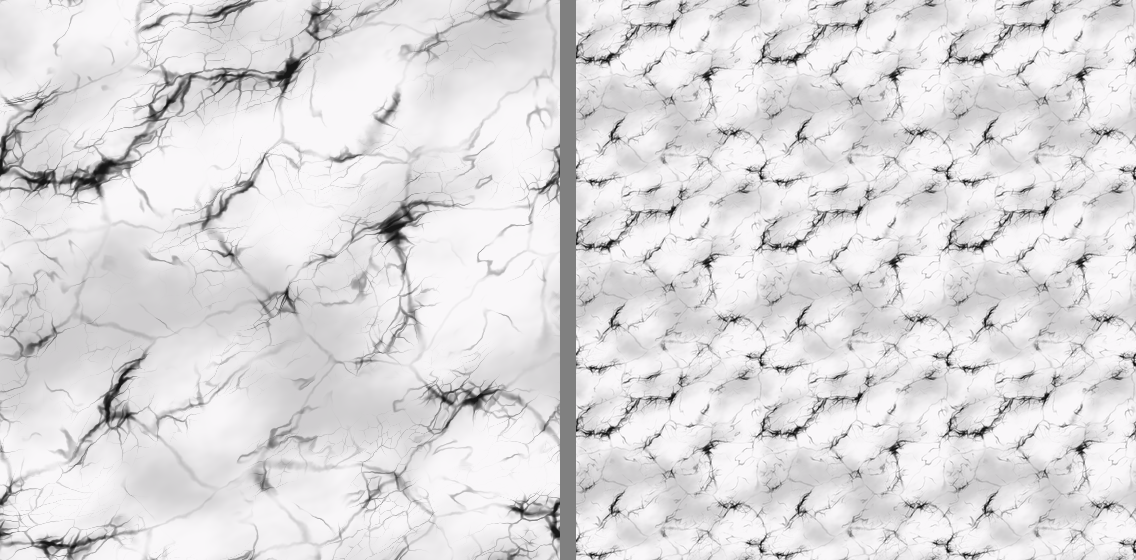
Left, the tile; right, the same tile 3 across and 3 down.
A Shadertoy shader for this texture:

```glsl
// White marble: pale clouds crossed by ragged, slanted veins that break into
// dense dark crack networks. Warped cell borders and noise contours add up to
// an ink depth; every lattice wraps, also when sheared, so the tile repeats.

#define WARP_AMOUNT   0.07
#define CLOUD_LIGHT   0.975
#define CLOUD_DARK    0.81
#define VEIN_INK      1.15
#define CRACK_INK     1.6
#define CRUMB_INK     1.0
#define FILL_INK      0.45
#define WISP_INK      0.42
#define VEIN_WIDTH    0.055
#define ZONE_FALLOFF  4.2

float hash(vec2 p, float seed) {
    return fract(sin(dot(p + seed * 7.31, vec2(127.1, 311.7))) * 43758.5453);
}

// Lattice coordinates: "cells" per tile, rows climbing by "shear" rows per tile
vec2 toLattice(vec2 uv, vec2 cells, float shear) {
    return vec2(cells.x * uv.x, cells.y * uv.y - shear * uv.x);
}

vec2 wrapCell(vec2 cell, vec2 cells, float shear) {
    float turns = floor((cell.x + 0.5) / cells.x);
    return vec2(cell.x - turns * cells.x, mod(cell.y + turns * shear, cells.y));
}

float slope(vec2 cell, vec2 corner, vec2 f, vec2 cells, float shear, float seed) {
    float angle = 6.28318 * hash(wrapCell(cell + corner, cells, shear), seed);
    return dot(vec2(cos(angle), sin(angle)), f - corner);
}

// Wrapping gradient noise, about -0.7 to 0.7
float noise(vec2 uv, vec2 cells, float shear, float seed) {
    vec2 p = toLattice(uv, cells, shear);
    vec2 cell = floor(p), f = p - cell;
    vec2 s = f * f * f * (f * (f * 6.0 - 15.0) + 10.0);
    float a = slope(cell, vec2(0, 0), f, cells, shear, seed);
    float b = slope(cell, vec2(1, 0), f, cells, shear, seed);
    float c = slope(cell, vec2(0, 1), f, cells, shear, seed);
    float d = slope(cell, vec2(1, 1), f, cells, shear, seed);
    return mix(mix(a, b, s.x), mix(c, d, s.x), s.y);
}

float fbm(vec2 uv, vec2 cells, float shear, float seed, int octaves) {
    float sum = 0.0, amp = 1.0;
    for (int i = 0; i < octaves; i++) {
        sum += amp * noise(uv, cells, shear, seed + float(i));
        cells *= 2.0;
        shear *= 2.0;
        amp *= 0.5;
    }
    return sum;
}

// Gap between the two nearest cell seeds: zero on the cell borders
float borderGap(vec2 uv, vec2 cells, float shear, float seed) {
    vec2 p = toLattice(uv, cells, shear);
    vec2 cell = floor(p), f = p - cell;
    float nearest = 9.0, second = 9.0;
    for (int y = -1; y <= 1; y++) {
        for (int x = -1; x <= 1; x++) {
            vec2 o = vec2(x, y);
            vec2 id = wrapCell(cell + o, cells, shear);
            vec2 jitter = 0.08 + 0.84 * vec2(hash(id, seed), hash(id, seed + 3.7));
            float d = length(o + jitter - f);
            second = min(second, max(nearest, d));
            nearest = min(nearest, d);
        }
    }
    return second - nearest;
}

float line(float gap, float width) {
    return 1.0 - smoothstep(0.0, width, gap);
}

void mainImage(out vec4 fragColor, in vec2 fragCoord) {
    vec2 uv = fragCoord / iResolution.xy;

    // Ragged fractal warp shared by all veins
    vec2 warp = vec2(fbm(uv, vec2(3), 0.0, 1.0, 7), fbm(uv, vec2(3), 0.0, 11.0, 7));
    vec2 q = uv + WARP_AMOUNT * warp;

    // Clouds in the pale ground
    float cloud = fbm(uv + 0.4 * WARP_AMOUNT * warp, vec2(3, 4), 1.0, 21.0, 5);
    float ground = mix(CLOUD_LIGHT, CLOUD_DARK, smoothstep(-0.3, 0.6, cloud));

    // Main veins, and the zones beside them where the stone is shattered
    float strength = smoothstep(-0.15, 0.45, fbm(uv, vec2(4, 5), 2.0, 31.0, 3));
    float broken = smoothstep(-0.35, 0.35, fbm(q, vec2(14, 18), 7.0, 41.0, 3));
    float gap = borderGap(q, vec2(4, 6), 2.0, 51.0);
    float zone = strength * exp(-ZONE_FALLOFF * gap) * (0.55 + 0.6 * broken);
    float ink = VEIN_INK * line(gap, VEIN_WIDTH) * (0.12 + strength) * (0.3 + 0.7 * broken);

    // Crack networks, crumbs and grey filling
    float cracks = borderGap(q, vec2(14, 20), 8.0, 61.0);
    float crumbs = borderGap(q, vec2(36, 50), 19.0, 71.0);
    float grain = fbm(q, vec2(48, 64), 24.0, 81.0, 2);
    ink += CRACK_INK * zone * line(cracks, 0.04 + 0.2 * zone);
    ink += CRUMB_INK * zone * broken * line(crumbs, 0.06 + 0.35 * zone);
    ink += FILL_INK * zone * zone * max(0.0, 0.8 + 1.5 * grain);

    // Thin wisps along both diagonals
    float rising = abs(fbm(q, vec2(4, 7), 3.0, 91.0, 4));
    float falling = abs(fbm(q, vec2(4, 5), -3.0, 101.0, 4));
    float patches = fbm(uv, vec2(5), 1.0, 111.0, 2);
    ink += WISP_INK * line(rising, 0.04) * smoothstep(-0.1, 0.45, patches) * broken;
    ink += WISP_INK * line(falling, 0.035) * smoothstep(-0.1, 0.45, -patches) * broken;

    float shade = max(ground * exp(-ink), 0.09);
    fragColor = vec4(shade * vec3(1.0, 0.993, 1.0), 1.0);
}
```
